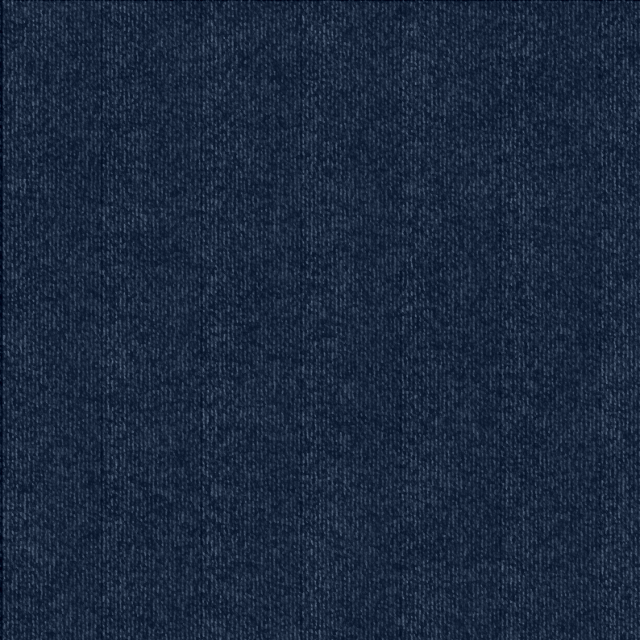
Give the GLSL for this texture, as a Shadertoy shader.

```glsl
const float RIBS = 154.0;          // ribs across the canvas
const float PANEL_WIDTH = 0.1556;  // distance between seams
const vec3 NAVY = vec3(0.106, 0.161, 0.244);
const vec3 TINT = vec3(1.0, 1.04, 1.06);

vec2 hash2(vec2 cell) {
    vec3 q = fract(cell.xyx * vec3(0.1031, 0.1030, 0.0973));
    q += dot(q, q.yzx + 33.33);
    return fract((q.xx + q.yz) * q.zy);
}

// Cellular noise: x = distance to nearest point, y = softly blended cell tone
vec2 cellular(vec2 p, float sharpness) {
    vec2 cell = floor(p);
    float nearest = 4.0, toneSum = 0.0, weightSum = 0.0;
    for (int j = -1; j <= 1; j++) {
        for (int i = -1; i <= 1; i++) {
            vec2 id = cell + vec2(i, j);
            vec2 offset = id + hash2(id) - p;
            float d2 = dot(offset, offset);
            float weight = exp(-sharpness * d2);
            nearest = min(nearest, d2);
            toneSum += weight * hash2(id + 71.0).x;
            weightSum += weight;
        }
    }
    return vec2(sqrt(nearest), toneSum / weightSum);
}

// Vertical ribs that sway slightly, positive on the crest
float ribProfile(vec2 p, float count) {
    float sway = 0.05 * sin(p.y * 410.0 + 9.0 * sin(p.x * 37.0))
               + 0.04 * sin(p.y * 173.0 + p.x * 290.0);
    return cos(6.2832 * (p.x * count + sway));
}

// Twisted yarn loops, leaning a little to one side
float yarnLoops(vec2 p, vec2 density) {
    vec2 loops = cellular(vec2(p.x, p.y + 0.35 * p.x) * density, 7.0);
    return 0.135 * (loops.y - 0.5) - 0.065 * (loops.x - 0.45);
}

// Broad worn patches and faint horizontal rows
float wear(vec2 p) {
    float patches = cellular(p * vec2(11.0, 14.0), 3.0).y - 0.5;
    float rows = cellular(p * vec2(30.0, 75.0) + 17.0, 4.0).y - 0.5;
    return 0.018 * patches + 0.026 * rows;
}

float softLine(float dist, float width) {
    return 1.0 - smoothstep(0.0, width, abs(dist));
}

void mainImage(out vec4 fragColor, in vec2 fragCoord) {
    vec2 p = fragCoord / iResolution.xy;

    // Panels: livelier near the left seam, calmer to the right
    float across = fract((p.x - 0.003) / PANEL_WIDTH);
    float seamDistance = (across - step(0.5, across)) * PANEL_WIDTH;
    float liveliness = mix(1.12, 0.92, smoothstep(0.0, 0.8, across));

    // Pile: grooves stay dark, crests carry most of the loop contrast
    float rib = ribProfile(p, RIBS);
    float shade = 0.040 * rib + yarnLoops(p, vec2(290.0, 270.0)) * (1.0 + 0.3 * rib);
    shade *= liveliness;
    shade += wear(p) + 0.04 * (liveliness - 1.02);
    shade += 2.5 * (shade * shade - 0.0022);

    // Seams and dark borders at the left and top
    shade -= 0.030 * softLine(seamDistance, 0.003);
    float border = max(softLine(p.x, 0.005), softLine(1.0 - p.y, 0.003));
    shade -= 0.10 * border;

    fragColor = vec4(clamp(NAVY + shade * TINT, 0.0, 1.0), 1.0);
}
```
